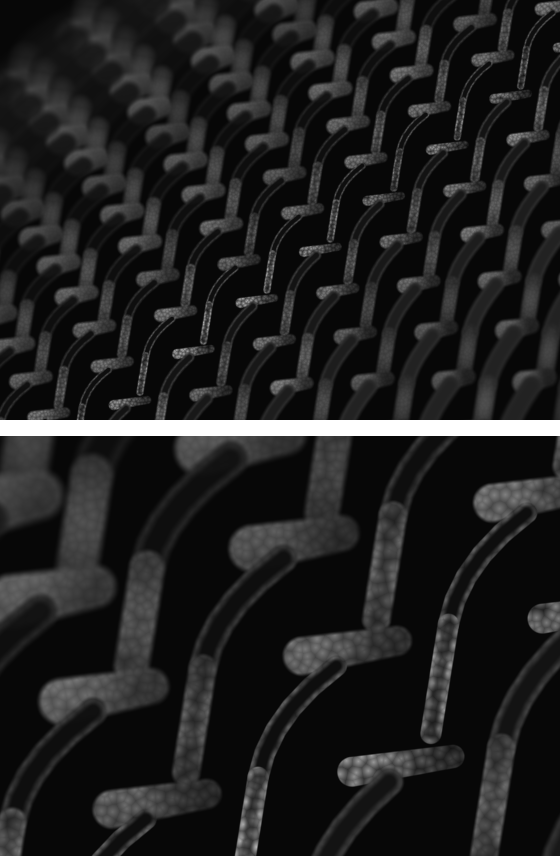
Top, the full canvas; bottom, a detail of the centre.
A Shadertoy shader for this texture:

```glsl
// Woven wire mesh in grey, seen at a slant, sharp along one diagonal and blurred away from it.
#define VIEW_HEIGHT 5.76            // canvas height in scene units
#define ORIGIN vec2(5.25, 3.04)     // knob on the line of focus
#define ACROSS vec2(-0.87, -0.70)   // step along the line of focus
#define DOWN vec2(0.242, -0.547)    // step toward the viewer
#define BEND 0.0183                 // curvature of the sheet
#define LAST_ROW -10.0              // far edge of the mesh
#define BLUR_RATE 0.018             // blur gained per row
#define KNOB_RADIUS 0.068
#define WIRE_RADIUS 0.048
#define BACKDROP 0.028

float hash(vec2 c) {
    return fract(sin(dot(c, vec2(127.1, 311.7))) * 4375.85);
}

// Distance to the nearest scattered point
float cellular(vec2 p) {
    vec2 cell = floor(p);
    float nearest = 1.0;
    for (int y = -1; y <= 1; y++)
    for (int x = -1; x <= 1; x++) {
        vec2 c = cell + vec2(x, y);
        vec2 point = c + vec2(hash(c), hash(c + 37.0));
        nearest = min(nearest, length(point - p));
    }
    return nearest;
}

// Distance to a segment, and position along it
vec2 segment(vec2 p, vec2 a, vec2 b) {
    vec2 ab = b - a;
    float h = clamp(dot(p - a, ab) / dot(ab, ab), 0.0, 1.0);
    return vec2(length(p - a - ab * h), h);
}

// Distance to a quadratic curve, by short segments
float curve(vec2 p, vec2 a, vec2 b, vec2 c) {
    float nearest = 10.0;
    vec2 last = a;
    for (int k = 1; k <= 5; k++) {
        float t = float(k) / 5.0;
        vec2 next = mix(mix(a, b, t), mix(b, c, t), t);
        nearest = min(nearest, segment(p, last, next).x);
        last = next;
    }
    return nearest;
}

float cover(float d, float soft) {
    return smoothstep(soft, -soft, d);
}

// Lattice to scene, and back
vec2 knobAt(vec2 c) {
    return ORIGIN + c.x * ACROSS + c.y * DOWN - vec2(0.0, BEND * c.y * c.y);
}

vec2 latticeAt(vec2 p) {
    float slope = ACROSS.y / ACROSS.x;
    float drop = ORIGIN.y - slope * (ORIGIN.x - p.x) - p.y;
    float rate = slope * DOWN.x - DOWN.y;
    float row = (sqrt(max(rate * rate + 4.0 * BEND * drop, 0.0)) - rate) / (2.0 * BEND);
    return vec2((ORIGIN.x + DOWN.x * row - p.x) / -ACROSS.x, row);
}

void mainImage(out vec4 fragColor, in vec2 fragCoord) {
    float pixel = VIEW_HEIGHT / iResolution.y;
    vec2 p = fragCoord * pixel;
    vec2 lattice = latticeAt(p);
    vec2 base = floor(lattice + 0.5);
    float specks = cellular(p * 22.0);

    // Haze where the far rows melt together
    float haze = smoothstep(-5.5, -9.5, lattice.y) * smoothstep(-11.8, -10.0, lattice.y);
    float grey = BACKDROP + 0.10 * haze;

    for (int j = -2; j <= 3; j++)
    for (int i = -1; i <= 2; i++) {
        vec2 id = base + vec2(i, j);
        if (id.y < LAST_ROW) continue;
        vec2 knob = knobAt(id);
        vec2 q = p - knob;
        float far = max(-id.y, 0.0);
        float near = max(id.y, 0.0);
        float blur = BLUR_RATE * abs(id.y);
        float soft = pixel + blur * (id.y < 0.0 ? 0.36 : 0.28);
        float sharp = exp(-0.5 * abs(id.y));
        float scale = clamp(1.0 - 0.05 * far, 0.6, 1.0);
        float tone = 0.86 + 0.28 * hash(id);
        float glint = mix(1.0, 1.35 - specks, sharp);
        float opacity = 1.0 - 0.035 * far;

        // Dim bend rising to the knob of the row behind
        float radius = WIRE_RADIUS + blur * 0.85;
        vec2 top = vec2(0.23, 0.64) * scale;
        vec2 neck = knobAt(id - 1.0) - knob + vec2(-0.04, -0.08);
        float d = curve(q, neck, top + vec2(0.05, 0.28) * scale, top);
        float edge = smoothstep(0.35, 0.85, d / radius);
        float shade = 0.055 + 0.02 * min(near, 4.0) + 0.24 * edge * sharp * glint;
        grey = mix(grey, shade, cover(d - radius, soft) * opacity);

        // Bright upright part of the wire
        vec2 s = segment(q, top, vec2(0.15, 0.14) * scale);
        edge = smoothstep(0.2, 0.85, s.x / radius);
        shade = (0.40 - 0.018 * far - 0.025 * near) * tone * glint;
        shade *= mix(1.0 - 0.25 * edge, 0.6 + 0.6 * edge, sharp);
        shade *= 0.72 + 0.28 * sin(3.14 * s.y);
        grey = mix(grey, shade, cover(s.x - radius, soft) * opacity);

        // Knob, rounder as it blurs and darker to the right
        radius = KNOB_RADIUS + blur;
        float reach = max(0.21 - 0.75 * blur, 0.05);
        s = segment(q, vec2(-reach, -0.035), vec2(reach + 0.04, 0.035));
        radius *= 1.0 - 0.22 * s.y;
        shade = (0.44 - 0.02 * far - 0.025 * near) * tone * glint;
        shade *= mix(1.08, 0.42, smoothstep(0.15, 1.0, s.y) * exp(-0.12 * far));
        shade *= 0.92 + 0.9 * clamp(q.y, -0.15, 0.15);
        shade += 0.025 * smoothstep(0.6, 0.9, s.x / radius) * min(far / 5.0, 1.0);
        grey = mix(grey, shade, cover(s.x - radius, soft) * opacity);
    }
    fragColor = vec4(vec3(clamp(grey, 0.0, 1.0)), 1.0);
}
```
